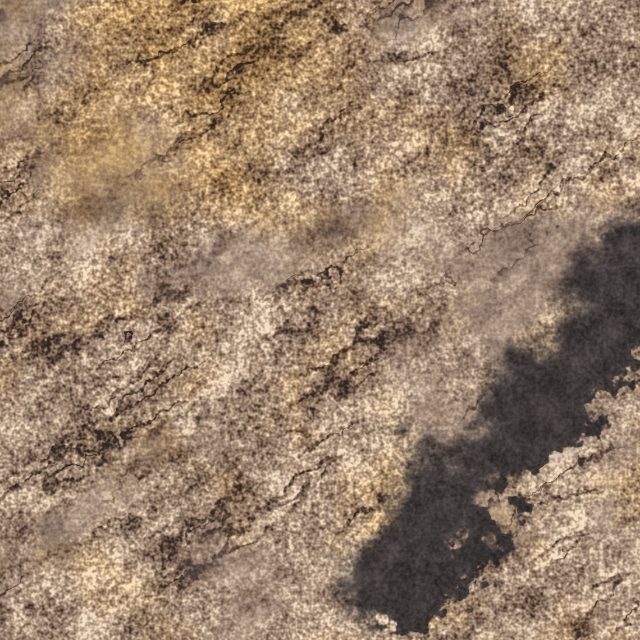
Reproduce this texture procedurally as a WebGL 2 fragment shader.

```glsl
#version 300 es
precision highp float;
// Weathered rock face: gritty tan stone, slanted cracks and a charcoal stain.
// Layered gradient noise gives one tone value, which a colour ramp turns into
// stone; broad tints and a ragged stain around a segment are blended over it.

uniform vec2 u_resolution;
out vec4 fragColor;

// Layout, in canvas heights
const float STREAK_ANGLE = 0.61;
const vec2 STAIN_START = vec2(0.62, 0.10);
const vec2 STAIN_END = vec2(1.02, 0.58);
const float STAIN_RADIUS = 0.075;
const vec2 OCHRE_CENTER = vec2(0.28, 0.93);

// Grain sizes, in cells per canvas height
const float GRIT_SCALE = 140.0;
const float CLUMP_SCALE = 26.0;
const float PATCH_SCALE = 5.0;

// Strengths, in steps of the colour ramp
const float BASE_TONE = 3.65;
const float GRIT_AMOUNT = 2.7;
const float CLUMP_AMOUNT = 1.5;
const float STREAK_AMOUNT = 1.7;
const float PATCH_AMOUNT = 1.3;
const float CRACK_DEPTH = 2.3;

const vec3 OCHRE_TINT = vec3(1.07, 1.0, 0.80);
const vec3 MAUVE = vec3(0.54, 0.47, 0.44);
const vec3 CHARCOAL = vec3(0.235, 0.215, 0.215);

const vec3 STONE[7] = vec3[7](
  vec3(0.19, 0.15, 0.14), vec3(0.30, 0.24, 0.21), vec3(0.47, 0.37, 0.30),
  vec3(0.58, 0.49, 0.42), vec3(0.70, 0.60, 0.51), vec3(0.84, 0.74, 0.64),
  vec3(0.96, 0.88, 0.78));

uint hash(uvec2 c) {
  uint h = c.x * 1597334677u ^ c.y * 3812015801u;
  h = (h ^ (h >> 16)) * 2146121005u;
  h = (h ^ (h >> 15)) * 2221713035u;
  return h ^ (h >> 16);
}

vec2 gradient(ivec2 cell) {
  float a = float(hash(uvec2(cell + 4096)) >> 8) * 6.28319 / 16777216.0;
  return vec2(cos(a), sin(a));
}

float gradientNoise(vec2 p) {
  ivec2 i = ivec2(floor(p));
  vec2 f = fract(p);
  vec2 w = f * f * f * (f * (f * 6.0 - 15.0) + 10.0);
  float a = dot(gradient(i), f);
  float b = dot(gradient(i + ivec2(1, 0)), f - vec2(1, 0));
  float c = dot(gradient(i + ivec2(0, 1)), f - vec2(0, 1));
  float d = dot(gradient(i + ivec2(1, 1)), f - vec2(1, 1));
  return mix(mix(a, b, w.x), mix(c, d, w.x), w.y);
}

float fbm(vec2 p) {
  float sum = 0.0, amplitude = 1.0;
  for (int i = 0; i < 4; i++) {
    sum += amplitude * gradientNoise(p);
    p = mat2(1.6, 1.2, -1.2, 1.6) * p + 17.3;
    amplitude *= 0.55;
  }
  return sum;
}

vec3 stoneRamp(float tone) {
  float t = clamp(tone, 0.0, 5.999);
  int i = int(t);
  return mix(STONE[i], STONE[i + 1], fract(t));
}

// Fine grit: pale crumbs with dark gaps between them
float grit(vec2 p) {
  vec2 q = p * GRIT_SCALE;
  return gradientNoise(q) + 0.75 * gradientNoise(q * 1.63 + 31.0)
       + 0.6 * gradientNoise(q * 0.52 + 57.0);
}

// Thin broken lines along the zero contours of stretched noise
float cracks(vec2 s, float ragged) {
  float line = 0.0;
  for (int i = 0; i < 2; i++) {
    float k = float(i);
    vec2 q = s * vec2(3.2, 17.0) * (1.0 + 0.7 * k) + 43.0 * k;
    float n = abs(gradientNoise(q + vec2(0.0, 0.5 * ragged)) + 0.05 * ragged);
    float present = smoothstep(0.02, 0.3, gradientNoise(s * vec2(4.0, 9.0) + 11.0 + 29.0 * k));
    line = max(line, present * (1.0 - smoothstep(0.02, 0.11, n)));
  }
  return line;
}

// Coverage of the stain: hazy above its axis, flaked below it
float stain(vec2 p, float clumps) {
  vec2 axis = STAIN_END - STAIN_START;
  vec2 r = p - STAIN_START;
  vec2 offset = r - axis * clamp(dot(r, axis) / dot(axis, axis), 0.0, 1.0);
  float below = smoothstep(-0.02, 0.05, dot(offset, normalize(vec2(axis.y, -axis.x))));
  float d = length(offset) - STAIN_RADIUS + 0.07 * fbm(p * 7.0 + 5.0);
  d += mix(0.03, 0.10, below) * clumps;
  float softness = mix(0.04, 0.012, below);
  return 1.0 - smoothstep(-softness, softness, d);
}

void main() {
  vec2 p = gl_FragCoord.xy / u_resolution.y;
  vec2 dir = vec2(cos(STREAK_ANGLE), sin(STREAK_ANGLE));
  vec2 s = vec2(dot(p, dir), dot(p, vec2(-dir.y, dir.x))) + 2.0;

  float clumps = fbm(p * CLUMP_SCALE);
  float grain = grit(p);
  float streaks = fbm(s * vec2(5.0, 15.0));
  float patches = fbm(p * PATCH_SCALE + 71.0);

  // Broad hazy areas lose some of their grit
  float haze = smoothstep(0.0, 0.5, fbm(s * vec2(2.6, 4.2) + 13.0));
  float tone = BASE_TONE + GRIT_AMOUNT * grain * (1.0 - 0.4 * haze)
             + CLUMP_AMOUNT * clumps + STREAK_AMOUNT * streaks + PATCH_AMOUNT * patches;
  tone -= CRACK_DEPTH * cracks(s, clumps);
  vec3 color = stoneRamp(tone);

  // Mauve haze and ochre glow
  color = mix(color, MAUVE, 0.35 * haze);
  float glow = exp(-12.0 * dot(p - OCHRE_CENTER, p - OCHRE_CENTER));
  float ochre = clamp(glow + 0.9 * fbm(p * 6.0 + 91.0), 0.0, 1.0);
  color *= mix(vec3(1.0), OCHRE_TINT, ochre);

  // Charcoal stain with faint grit
  vec3 soot = CHARCOAL * (1.0 + 0.28 * grain + 0.3 * clumps);
  color = mix(color, soot, 0.95 * stain(p, clumps));
  fragColor = vec4(clamp(color, 0.0, 1.0), 1.0);
}
```
